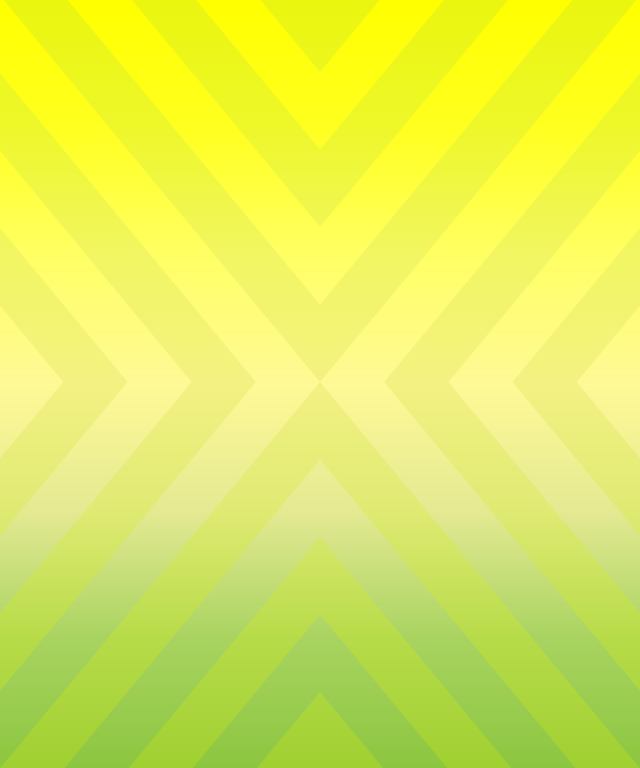
Reproduce this background procedurally as a WebGL 2 fragment shader.

```glsl
#version 300 es
precision highp float;
// Nested chevrons that meet at a central X, over a yellow to green fade.
// Mirrored coordinates give a signed band index; alternate bands take one of
// two vertical colour ramps, with edges smoothed over one pixel.

#define CENTRE vec2(0.5, 0.5026)       // crossing point, fraction of canvas
#define BAND_SIZE vec2(0.1003, 0.1009) // band spacing along each axis
#define STOPS 7                        // evenly spaced ramp stops

uniform vec2 u_resolution;
out vec4 fragColor;

// Ramps run from the top of the canvas to the bottom, in 0..255 units.
const vec3 LIGHT_RAMP[STOPS] = vec3[STOPS](
    vec3(255, 255, 0), vec3(255, 255, 32), vec3(255, 255, 100),
    vec3(255, 249, 150), vec3(228, 233, 146), vec3(168, 211, 96),
    vec3(140, 198, 63));
const vec3 MUTED_RAMP[STOPS] = vec3[STOPS](
    vec3(234, 246, 14), vec3(238, 247, 42), vec3(242, 246, 98),
    vec3(243, 241, 130), vec3(223, 234, 115), vec3(182, 219, 72),
    vec3(160, 208, 50));

vec3 sampleRamp(vec3 ramp[STOPS], float depth) {
    float position = clamp(depth, 0.0, 1.0) * float(STOPS - 1);
    int lower = min(int(position), STOPS - 2);
    return mix(ramp[lower], ramp[lower + 1], position - float(lower)) / 255.0;
}

// Coverage of the even bands, where pixelSpan is one pixel in band units.
float evenBands(float band, float pixelSpan) {
    float edgeDistance = 0.5 - abs(mod(band + 0.5, 2.0) - 1.0);
    return clamp(edgeDistance / pixelSpan + 0.5, 0.0, 1.0);
}

void main() {
    vec2 uv = gl_FragCoord.xy / u_resolution;

    // Side wedges have positive bands, upper and lower wedges negative ones.
    vec2 mirrored = abs(uv - CENTRE) / BAND_SIZE;
    float band = mirrored.x - mirrored.y;
    float pixelSpan = length(1.0 / (BAND_SIZE * u_resolution));

    // Blend the two vertical fades through the bands.
    float depth = 1.0 - uv.y;
    vec3 colour = mix(sampleRamp(MUTED_RAMP, depth),
                      sampleRamp(LIGHT_RAMP, depth),
                      evenBands(band, pixelSpan));
    fragColor = vec4(colour, 1.0);
}
```
